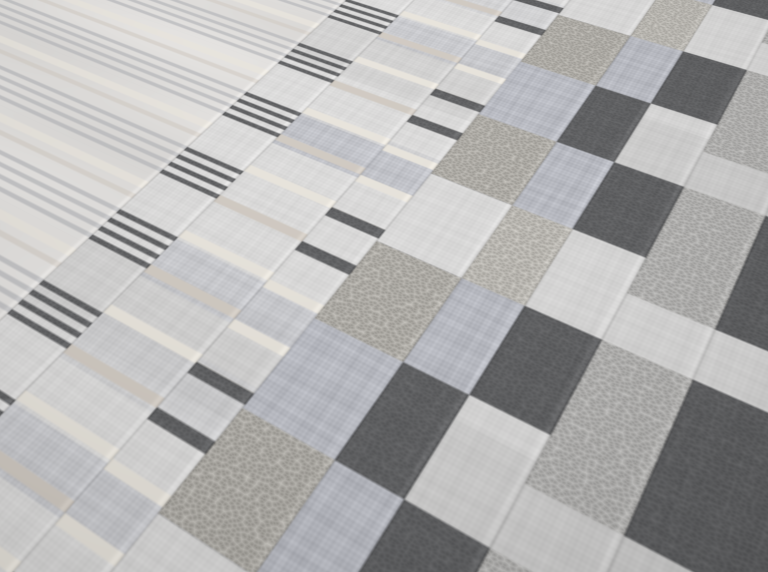
Give the GLSL for this texture, as a WebGL 1 fragment shader.

```glsl
precision highp float;
uniform vec2 u_resolution;

// Perspective of the cloth: origin, across and along axes, depth falloff
const vec2 ORIGIN = vec2(0.0104, 0.4076);
const vec2 ACROSS = vec2(0.4600, 0.1794);
const vec2 ALONG = vec2(0.1140, -0.0755);
const vec2 DEPTH = vec2(-0.2307, 0.0719);

// Seams between the lengthwise strips
const float SEAM_BARS = 0.0;
const float SEAM_CREAM = 0.161;
const float SEAM_PAIRS = 0.391;
const float SEAM_TAUPE = 0.522;
const float SEAM_MIXED = 0.715;
const float SEAM_CHECK = 0.848;
const float SEAM_STONE = 1.0;
const float SEAM_EDGE = 1.166;
const float ROW_START = 0.3;
const float SEAM_SOFT = 0.003;
const float ROW_SOFT = 0.014;

const vec3 WHITE = vec3(0.850, 0.848, 0.846);
const vec3 SHEER = vec3(0.865, 0.858, 0.850);
const vec3 LINEN = vec3(0.725, 0.733, 0.762);
const vec3 TAUPE = vec3(0.690, 0.680, 0.657);
const vec3 STONE = vec3(0.715, 0.712, 0.705);
const vec3 CHARCOAL = vec3(0.385, 0.388, 0.395);
const vec3 CREAM = vec3(0.900, 0.885, 0.855);
const vec3 SAND = vec3(0.810, 0.785, 0.755);

vec2 hash2(vec2 p) {
  return fract(sin(vec2(dot(p, vec2(127.1, 311.7)), dot(p, vec2(269.5, 183.3)))) * 4375.85);
}

float cellular(vec2 p) {
  vec2 base = floor(p);
  float nearest = 2.0;
  for (int j = -1; j <= 1; j++) {
    for (int i = -1; i <= 1; i++) {
      vec2 cell = base + vec2(float(i), float(j));
      nearest = min(nearest, length(cell + hash2(cell) - p));
    }
  }
  return nearest;
}

// Irregular threads running along y
float threads(float x, float y) {
  return sin(x + 1.3 * sin(y * 0.7)) * sin(x * 2.37 + 1.6 * sin(y * 0.41 + x * 0.13))
       + 0.6 * sin(x * 0.61 + 2.0 * sin(x * 0.17 + y * 0.2));
}

float band(float x, float period, float center, float halfWidth) {
  float d = abs(mod(x - center + 0.5 * period, period) - 0.5 * period);
  return 1.0 - smoothstep(halfWidth - ROW_SOFT, halfWidth + ROW_SOFT, d);
}

float past(float u, float seam) {
  return smoothstep(seam - SEAM_SOFT, seam + SEAM_SOFT, u);
}

// Shadow on the seam with a pale hem beside it
float hem(float u, float seam) {
  float d = u - seam;
  return 0.045 * exp(-pow((d + 0.008) / 0.006, 2.0)) - 0.07 * exp(-pow(d / 0.003, 2.0));
}

vec2 toCloth(vec2 p) {
  vec2 a = ACROSS - p * DEPTH.x;
  vec2 b = ALONG - p * DEPTH.y;
  vec2 c = p - ORIGIN;
  return vec2(c.x * b.y - c.y * b.x, a.x * c.y - a.y * c.x) / (a.x * b.y - a.y * b.x);
}

vec3 cloth(vec2 p) {
  vec2 uv = toCloth(p);
  float u = uv.x, v = uv.y, t = v - ROW_START;

  // Woven materials
  float slub = threads(u * 210.0, v * 5.0) + threads(v * 48.0, u * 18.0);
  float fleck = cellular(vec2(u * 110.0, v * 34.0)) - 0.5;
  vec3 white = WHITE + 0.010 * slub - 0.035 * band(t, 4.0, 0.3, 0.45);
  vec3 linen = LINEN + 0.020 * slub;
  vec3 taupe = TAUPE + 0.16 * fleck;
  vec3 stone = STONE + 0.15 * fleck;
  vec3 charcoal = CHARCOAL + 0.06 * fleck + 0.008 * slub;

  // Sheer with fine grey and cream stripes
  float folds = sin(v * 2.3 + u * 3.0) + 0.6 * sin(v * 5.1 - u * 4.0);
  vec3 col = SHEER + 0.014 * folds;
  float group = band(v, 1.0, 0.20, 0.26);
  col = mix(col, vec3(0.69, 0.695, 0.71), 0.65 * group * band(v, 0.125, 0.03, 0.025));
  col = mix(col, SAND, 0.6 * band(v, 1.0, 0.62, 0.03));
  col = mix(col, CREAM, 0.8 * band(v, 1.0, 0.79, 0.05));

  // Strip with groups of four dark bars
  vec3 bars = mix(white, charcoal, band(v, 1.0, 0.2075, 0.24) * band(v, 0.125, 0.02, 0.028));
  col = mix(col, bars, past(u, SEAM_BARS));

  // Strip with sand and cream bars, then strip with paired dark bars
  vec3 voile = mix(white, linen, 0.55 * band(v, 2.0, 1.15, 0.25) + 0.25 * band(v, 3.0, 0.2, 0.3));
  vec3 pale = mix(voile, SAND, band(v, 1.0, 0.0, 0.05));
  pale = mix(pale, CREAM, band(v, 1.0, 0.48, 0.05));
  col = mix(col, pale, past(u, SEAM_CREAM));
  vec3 pairs = mix(voile, CREAM, band(v, 0.5, 0.4, 0.05));
  pairs = mix(pairs, charcoal, band(v, 2.0, -0.1, 0.06) + band(v, 2.0, 0.39, 0.06));
  col = mix(col, pairs, past(u, SEAM_PAIRS));

  // Patchwork strips
  vec3 patches = mix(linen, white, band(t, 4.0, 2.5, 0.5));
  col = mix(col, mix(patches, taupe, band(t, 2.0, 1.5, 0.5)), past(u, SEAM_TAUPE));
  patches = mix(linen, charcoal, band(t, 4.0, 0.5, 0.5));
  col = mix(col, mix(patches, taupe + 0.05, band(t, 4.0, 2.5, 0.5)), past(u, SEAM_MIXED));
  col = mix(col, mix(white, charcoal, band(t, 2.0, 1.5, 0.5)), past(u, SEAM_CHECK));
  float gap = band(t, 2.0, 0.275, 0.275);
  col = mix(col, mix(stone, white, gap), past(u, SEAM_STONE));
  col = mix(col, mix(charcoal, white, gap), past(u, SEAM_EDGE));

  // Stitching and soft daylight
  float stitch = hem(u, SEAM_BARS) + hem(u, SEAM_CREAM) + hem(u, SEAM_PAIRS) + hem(u, SEAM_TAUPE)
    + hem(u, SEAM_MIXED) + hem(u, SEAM_CHECK) + hem(u, SEAM_STONE) + hem(u, SEAM_EDGE);
  float light = 1.02 - 0.16 * dot(p - vec2(0.4, 0.2), p - vec2(0.4, 0.2)) - 0.06 * p.y;
  return (col + stitch) * light;
}

void main() {
  vec3 sum = vec3(0.0);
  for (int j = 0; j < 2; j++) {
    for (int i = 0; i < 2; i++) {
      vec2 f = gl_FragCoord.xy + 0.5 * vec2(float(i), float(j)) - 0.25;
      sum += cloth(vec2(f.x, u_resolution.y - f.y) / u_resolution.x);
    }
  }
  gl_FragColor = vec4(sum * 0.25, 1.0);
}
```
